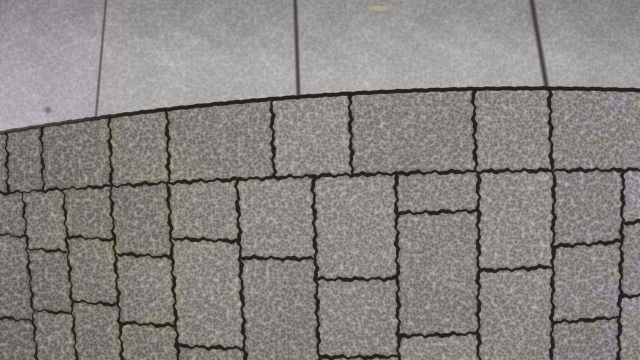
Give the GLSL for this texture, as a Shadertoy shader.

```glsl
// Weathered pavement seen from above: smooth slabs over a curved row of rough pavers.
// Joints are distances to bent lines, on a 16 by 9 plane with y running down;
// cellular noise makes the stone grain and layered sines make stains and ragged edges.

float hash(vec2 p) {
    p = fract(p * vec2(0.1031, 0.1137));
    p += dot(p, p.yx + 33.33);
    return fract((p.x + p.y) * p.x * 17.0);
}

// Distance to the nearest of the scattered grain centres
float cells(vec2 p) {
    vec2 base = floor(p);
    float nearest = 2.0;
    for (int j = -1; j <= 1; j++)
    for (int i = -1; i <= 1; i++) {
        vec2 cell = base + vec2(i, j);
        vec2 centre = cell + vec2(hash(cell + 71.0), hash(cell + 193.0));
        nearest = min(nearest, length(p - centre));
    }
    return nearest;
}

// Broad stains, about -1 to 1
float mottle(vec2 p) {
    float a = sin(p.x * 1.7 + 1.3 * sin(p.y * 2.1)) * sin(p.y * 2.3 + p.x);
    float b = sin(p.x * 5.1 - p.y * 3.7 + 2.0 * sin(p.y * 2.9));
    float c = sin(p.x * 9.3 + p.y * 11.0 + 2.0 * sin(p.x * 4.3));
    return 0.5 * a + 0.3 * b + 0.2 * c;
}

float ragged(float along, float across) {
    return 0.022 * sin(along * 14.0 + across * 3.0) + 0.014 * sin(along * 31.0 - across * 5.0);
}

const float rowJoints[8] = float[](0.16, 1.04, 2.75, 4.19, 6.82, 8.77, 11.87, 13.77);
const float columnJoints[10] = float[](0.54, 1.56, 2.75, 4.19, 5.92, 7.83, 9.9, 11.96, 13.85, 15.58);

// Heights of the two cross joints in each lower column
const vec2 crossJoints[11] = vec2[](
    vec2(5.9, 8.0), vec2(6.29, 7.83), vec2(5.98, 7.6), vec2(6.4, 8.12),
    vec2(6.0, 8.69), vec2(6.46, 9.6), vec2(6.98, 8.93), vec2(5.31, 8.38),
    vec2(6.73, 9.6), vec2(6.1, 8.0), vec2(5.5, 7.35));

// Returns the joint distance, and a number for the stone in id
float rowLayout(vec2 p, out vec2 id) {
    float d = 9.0;
    id = vec2(0.0, 1.0);
    float x = p.x - 0.03 * (p.y - 3.4);
    for (int i = 0; i < 8; i++) {
        d = min(d, abs(x - rowJoints[i]));
        id.x += step(rowJoints[i], x);
    }
    return d;
}

float columnLayout(vec2 p, out vec2 id) {
    // Undo the fan-like lean of the columns
    float t = (p.y - 4.5) / 4.5;
    float x = (p.x - 0.4 * t) / (1.0 - 0.033 * t);
    float d = 9.0, left = -0.6;
    int column = 0;
    for (int i = 0; i < 10; i++) {
        d = min(d, abs(x - columnJoints[i]));
        if (x > columnJoints[i]) { column = i + 1; left = columnJoints[i]; }
    }
    float tilt = (0.1 - 0.012 * p.x) * (x - left - 0.9);
    vec2 cross = p.y - tilt - crossJoints[column];
    id = vec2(float(column), 2.0 + step(0.0, cross.x) + step(0.0, cross.y));
    return min(d, min(abs(cross.x), abs(cross.y)));
}

void mainImage(out vec4 fragColor, in vec2 fragCoord) {
    vec2 uv = fragCoord / iResolution.xy;
    vec2 p = vec2(uv.x, 1.0 - uv.y) * vec2(16.0, 9.0);
    float soft = 16.0 / iResolution.x;
    vec2 q = p + vec2(ragged(p.y, p.x), ragged(p.x, p.y));

    // Curved boundaries of the slabs and of the first row
    float slabEdge = p.y + 0.3 * (q.y - p.y) - 2.21 - 0.0063 * pow(abs(p.x - 13.3), 2.0);
    float rowEdge = q.y - 4.25 - 0.0023 * pow(abs(p.x - 16.0), 2.0);
    float grain = cells(p * 13.0) - 0.5;
    float coarse = cells(p * 7.0 + 40.0) - 0.5;
    float stain = mottle(p);
    vec3 color;

    if (slabEdge < 0.0) {
        // Smooth slabs, paler toward their lower edge
        float light = mix(0.57, 0.685, smoothstep(-0.3, 1.9, p.y + 0.2 * stain));
        light -= 0.05 * smoothstep(12.5, 16.0, p.x) + 0.03 * exp(-p.x) * (2.0 - p.y);
        light += 0.025 * stain + 0.09 * grain + 0.07 * coarse;
        vec3 tint = mix(vec3(1.01, 0.965, 1.015), vec3(1.01, 1.0, 0.99), smoothstep(1.5, 4.0, p.x));
        color = light * tint;
        vec3 joints = abs(p.x - vec3(2.65, 7.38, 13.29) - vec3(-0.086, 0.034, 0.172) * p.y);
        vec3 lines = 1.0 - smoothstep(vec3(0.0), vec3(0.035, 0.065, 0.085) + soft, joints);
        color = mix(color, vec3(0.25, 0.23, 0.23), dot(lines, vec3(0.65, 0.9, 0.95)));
        // Pale fallen leaf and a dark fleck
        float leaf = length((p - vec2(9.48, 0.21)) * vec2(1.0, 4.0));
        color = mix(color, vec3(0.73, 0.69, 0.55), 0.7 * (1.0 - smoothstep(0.15, 0.32, leaf)));
        color *= 1.0 - 0.3 * (1.0 - smoothstep(0.03, 0.13, length(p - vec2(1.2, 2.75))));
    } else {
        // Rough pavers, each with its own tone
        vec2 id;
        float d = rowEdge < 0.0 ? rowLayout(q, id) : columnLayout(q, id);
        d = min(d, abs(rowEdge));
        float light = mix(0.49, 0.565, smoothstep(0.0, 7.0, p.x));
        light += 0.045 * (hash(id * 7.0 + 3.0) - 0.5) + 0.02 * stain - 0.025 * smoothstep(6.0, 9.0, p.y);
        light += 0.22 * grain + 0.15 * coarse + 0.03 * exp(-pow((d - 0.13) * 16.0, 2.0));
        color = light * vec3(1.03, 1.0, 0.965);
        // Moss on the left joints and a violet cast at the right
        float moss = exp(-d * 7.0) * exp(-0.25 * pow(p.x - 3.5, 2.0)) * smoothstep(-0.3, 0.8, stain + 0.4);
        color += moss * vec3(0.03, 0.06, -0.06);
        color += vec3(0.0, -0.01, 0.045) * smoothstep(13.0, 15.0, p.x) * smoothstep(-0.4, 0.6, stain);
        float width = mix(0.018, 0.034, smoothstep(0.0, 6.0, p.x)) + 0.012 * sin(p.x * 6.0 + p.y * 8.0);
        color *= 1.0 - 0.22 * exp(-d * 14.0);
        color = mix(color, vec3(0.13, 0.10, 0.09), 0.92 * (1.0 - smoothstep(width - soft * 0.5, width + soft, d)));
    }

    // Deep seam under the slabs
    float seam = 1.0 - smoothstep(0.03, 0.045 + soft, abs(slabEdge));
    color = mix(color, vec3(0.13, 0.10, 0.09), seam * mix(0.7, 0.95, smoothstep(1.0, 4.0, p.x)));
    fragColor = vec4(clamp(color, 0.0, 1.0), 1.0);
}
```
